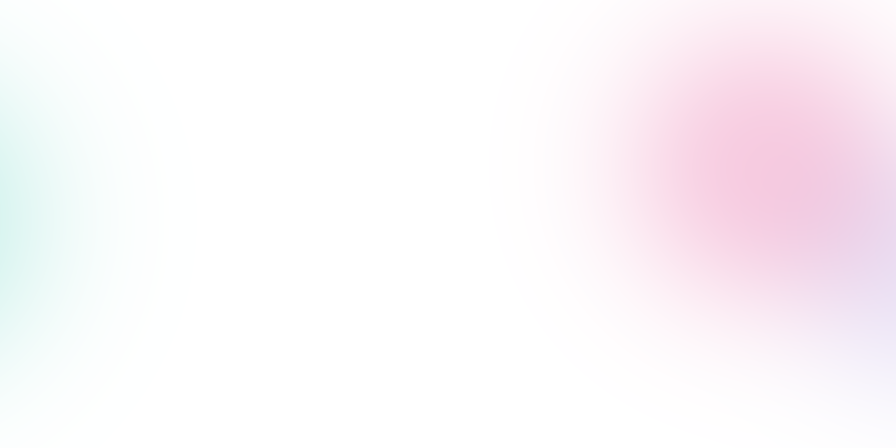
Give the GLSL for this background, as a WebGL 2 fragment shader.

```glsl
#version 300 es
precision highp float;
// A white backdrop with three soft, blurred glows: a large pink disc at the
// upper right, lavender past the right edge and mint past the left edge.
// Each glow subtracts a tint from white with a smooth radial falloff.

uniform vec2 u_resolution;
out vec4 fragColor;

const vec3 WHITE = vec3(1.0);
const vec3 PINK = vec3(0.97, 0.80, 0.88);
const vec3 LAVENDER = vec3(0.925, 0.91, 0.975);
const vec3 MINT = vec3(0.77, 0.935, 0.91);

// Flat-topped falloff: 1 at the center, fading smoothly to 0.
float glow(vec2 p, vec2 center, float radius) {
    float d = length(p - center) / radius;
    return exp(-pow(d, 2.4));
}

// Tints a color by a translucent layer of the given strength.
vec3 tint(vec3 base, vec3 layer, float strength) {
    return base * mix(WHITE, layer, strength);
}

void main() {
    // Canvas height is one unit; x is measured from the left edge.
    vec2 p = gl_FragCoord.xy / u_resolution.y;
    float right = u_resolution.x / u_resolution.y;

    vec3 color = WHITE;
    color = tint(color, MINT, glow(p, vec2(-0.26, 0.51), 0.365));
    color = tint(color, LAVENDER, glow(p, vec2(right + 0.08, 0.40), 0.30));
    color = tint(color, PINK, glow(p, vec2(right - 0.294, 0.63), 0.325));

    fragColor = vec4(color, 1.0);
}
```
